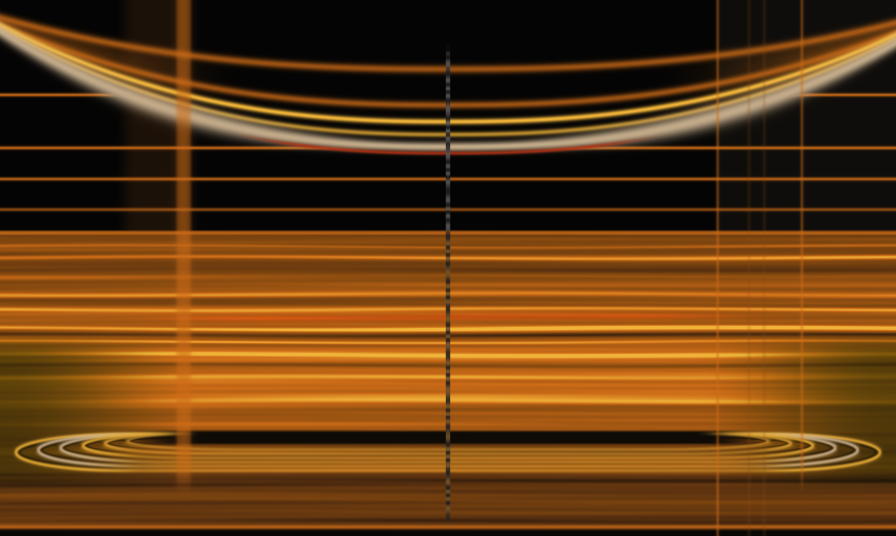
This background is drawn by a Shadertoy shader. Its source:

```glsl
// Amber light streaks: hanging arcs over a glowing striped floor with flat oval rings.

const vec3 DARK = vec3(0.035, 0.028, 0.022);
const vec3 BROWN = vec3(0.33, 0.18, 0.06);
const vec3 AMBER = vec3(0.53, 0.29, 0.06);
const vec3 ORANGE = vec3(0.80, 0.42, 0.09);
const vec3 GOLD = vec3(0.94, 0.70, 0.22);
const vec3 CREAM = vec3(0.82, 0.72, 0.58);

// Soft line profile around zero distance
float glow(float d, float width) {
    return exp(-d * d / (width * width));
}

// Soft interval mask
float band(float v, float lo, float hi, float soft) {
    return smoothstep(lo - soft, lo + soft, v) * (1.0 - smoothstep(hi - soft, hi + soft, v));
}

vec3 amberRamp(float t) {
    t = clamp(t, 0.0, 1.0) * 4.0;
    vec3 c = mix(DARK, BROWN, clamp(t, 0.0, 1.0));
    c = mix(c, AMBER, clamp(t - 1.0, 0.0, 1.0));
    c = mix(c, ORANGE, clamp(t - 2.0, 0.0, 1.0));
    return mix(c, GOLD, clamp(t - 3.0, 0.0, 1.0));
}

// Fine horizontal grain from layered sines
float grain(vec2 p) {
    float sum = 0.0, freq = 95.0, amp = 0.5;
    for (int i = 0; i < 5; i++) {
        float k = float(i);
        sum += amp * sin(p.y * freq + 1.4 * sin(p.x * (2.0 + k) + k * 2.3) + k * 1.9);
        freq *= 1.57;
        amp *= 0.8;
    }
    return sum;
}

// Height of a hanging arc; u is 0 at the centre and 1 at the sides
float arcHeight(float u, float base, float depth) {
    return base + depth * pow(u, 2.4);
}

// Distance to an arc, corrected for its slope
float arcDistance(float y, float u, float base, float depth, float aspect) {
    float slope = 4.8 * depth * pow(u, 1.4) / aspect;
    return (y - arcHeight(u, base, depth)) / sqrt(1.0 + slope * slope);
}

vec3 floorColor(vec2 p, float side) {
    // Broad brightness by height
    float tone = mix(0.43, 0.57, smoothstep(0.55, 0.38, p.y));
    tone += 0.14 * band(p.y, 0.235, 0.36, 0.03);
    tone -= 0.30 * smoothstep(0.13, 0.10, p.y);
    tone += 0.08 * band(p.y, 0.03, 0.08, 0.015);
    tone += 0.10 * grain(p);
    // Strong streaks: height, width, strength
    const vec3 streaks[13] = vec3[13](
        vec3(0.540, 0.003, 0.22), vec3(0.519, 0.004, 0.42), vec3(0.485, 0.004, 0.15),
        vec3(0.451, 0.005, 0.34), vec3(0.423, 0.004, 0.36), vec3(0.387, 0.004, 0.48),
        vec3(0.362, 0.003, 0.32), vec3(0.338, 0.004, 0.28), vec3(0.297, 0.005, 0.25),
        vec3(0.252, 0.006, 0.22), vec3(0.375, 0.004, -0.30), vec3(0.318, 0.004, -0.22),
        vec3(0.499, 0.006, -0.12));
    float y = p.y + 0.0022 * sin(p.x * 7.0 + p.y * 30.0);
    for (int i = 0; i < 13; i++) tone += streaks[i].z * glow(y - streaks[i].x, streaks[i].y);
    float lowSides = smoothstep(0.55, 1.0, side) * band(p.y, 0.10, 0.36, 0.03);
    vec3 c = amberRamp(tone * (1.0 - 0.45 * lowSides));
    c += vec3(0.22, 0.02, 0.0) * glow(y - 0.408, 0.006) * band(p.x, 0.2, 0.8, 0.1);
    return mix(c, c * vec3(0.78, 1.0, 0.6), lowSides);
}

// Nested flat ovals, strongest at their rounded ends
vec3 addRings(vec3 c, vec2 p, float side) {
    float hole = band(p.y, 0.171, 0.196, 0.004) * (1.0 - smoothstep(0.58, 0.76, side));
    c = mix(c, DARK, 0.96 * hole);
    for (int i = 0; i < 6; i++) {
        float k = float(i);
        float halfWidth = 0.482 - 0.025 * k;
        float halfHeight = 0.034 - 0.0036 * k;
        vec2 q = vec2(max(abs(p.x - 0.5) - halfWidth + 0.12, 0.0) / 0.12,
                      (p.y - 0.156 - 0.0042 * k) / halfHeight);
        float r = max(length(q), 0.001);
        float d = (r - 1.0) * r / length(q / vec2(0.20, halfHeight));
        float lower = smoothstep(0.3, -0.5, q.y);
        float strength = max(smoothstep(0.55, 0.82, side), 0.5 * lower);
        vec3 tint = mix(GOLD, CREAM, step(1.0, k) * step(k, 2.0) * smoothstep(0.6, 0.85, side));
        c = mix(c, c * 0.35, 0.6 * strength * glow(d + 0.006, 0.004));
        c = mix(c, tint, 0.8 * strength * glow(d, 0.0036));
    }
    return c;
}

void mainImage(out vec4 fragColor, in vec2 fragCoord) {
    vec2 p = fragCoord / iResolution.xy;
    float aspect = iResolution.x / iResolution.y;
    float px = 1.0 / iResolution.y;
    float side = max(abs(p.x - 0.5) * 2.0, 0.0001);
    float sag = p.x < 0.5 ? 1.0 : 0.9;

    // Dark upper space with faint side veils
    vec3 c = mix(vec3(0.018, 0.016, 0.015), vec3(0.06, 0.052, 0.042), smoothstep(0.795, 0.805, p.x));
    c += BROWN * 0.28 * band(p.x, 0.14, 0.21, 0.012);

    // Straight lines below the main arc
    float below = smoothstep(0.0, -0.015, p.y - arcHeight(side, 0.722, 0.216 * sag));
    const vec2 wires[4] = vec2[4](vec2(0.823, 0.9), vec2(0.724, 0.9), vec2(0.666, 0.85), vec2(0.609, 0.65));
    for (int i = 0; i < 4; i++)
        c = mix(c, ORANGE, below * wires[i].y * glow(p.y - wires[i].x, 0.0033));

    // Amber haze and the hanging arcs
    float haze = smoothstep(0.0, 0.03, p.y - arcHeight(side, 0.722, 0.216 * sag))
               * smoothstep(0.02, -0.03, p.y - arcHeight(side, 0.871, 0.096 * sag));
    c = mix(c, AMBER, 0.75 * haze * smoothstep(0.45, 1.0, side));
    const vec4 arcs[4] = vec4[4](vec4(0.871, 0.096, 0.0075, 0.75), vec4(0.804, 0.150, 0.007, 0.75),
                                 vec4(0.773, 0.180, 0.0055, 1.0), vec4(0.749, 0.200, 0.005, 0.75));
    for (int i = 0; i < 4; i++) {
        float d = arcDistance(p.y, side, arcs[i].x, arcs[i].y * sag, aspect);
        c = mix(c, i < 2 ? ORANGE : GOLD, arcs[i].w * glow(d, arcs[i].z));
    }
    float d = arcDistance(p.y, side, 0.726, 0.216 * sag, aspect);
    c = mix(c, CREAM, 0.92 * glow(d, 0.009 + 0.010 * band(side, 0.35, 0.9, 0.25)));
    c = mix(c, vec3(0.72, 0.19, 0.07), 0.8 * glow(d + 0.012, 0.0035) * smoothstep(0.5, 0.3, side));

    // Floor, rings and its two bright borders
    vec3 ground = addRings(floorColor(p, side), p, side);
    ground = mix(ground, DARK, smoothstep(0.018, 0.008, p.y));
    c = mix(c, ground, smoothstep(0.570 + px, 0.570 - px, p.y));
    c = mix(c, ORANGE, 0.8 * glow(p.y - 0.565, 0.0033) + 0.75 * glow(p.y - 0.017, 0.004));

    // Upright beams
    float beamFade = smoothstep(0.07, 0.14, p.y);
    c = mix(c, ORANGE, beamFade * (0.35 * band(p.x, 0.197, 0.213, 0.003) + 0.22 * glow(p.x - 0.205, 0.009)));
    c = mix(c, ORANGE, 0.45 * glow(p.x - 0.801, 0.0018) + 0.42 * beamFade * glow(p.x - 0.895, 0.002));
    c = mix(c, AMBER, 0.18 * (glow(p.x - 0.836, 0.002) + glow(p.x - 0.853, 0.002)));

    // Speckled central pole
    float speck = 0.5 + 0.5 * sin(p.y * 310.0 + 2.0 * sin(p.y * 83.0));
    vec3 poleColor = mix(vec3(0.13, 0.12, 0.12), mix(vec3(0.55, 0.40, 0.18), vec3(0.42), step(0.57, p.y)), 0.7 * speck);
    float pole = smoothstep(0.0032, 0.0018, abs(p.x - 0.5)) * band(p.y, 0.03, 0.90, 0.02);
    c = mix(c, poleColor, 0.9 * pole);
    fragColor = vec4(clamp(c, 0.0, 1.0), 1.0);
}
```
